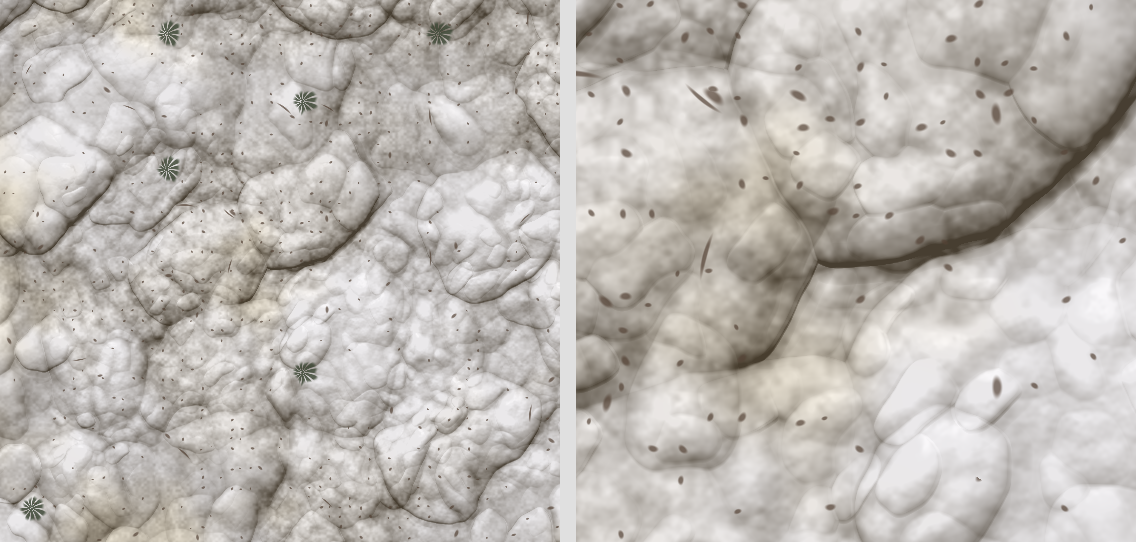
Left, the full canvas; right, a detail of the centre.
This texture is drawn by a WebGL 1 fragment shader. Its source:

```glsl
precision highp float;
uniform vec2 u_resolution;

#define LUMP_SCALE 4.2
#define WARP 0.075
#define RELIEF 0.062
#define LIGHT_GAIN 0.62
#define CAVITY_GAIN 32.0
#define STAIN 0.20
#define GRAIN 0.11
#define BASE_TONE 0.93
#define SNOW vec3(0.90, 0.893, 0.90)
#define GRIME vec3(0.36, 0.33, 0.29)

float hash(vec2 p) {
  return fract(sin(dot(p, vec2(127.1, 311.7))) * 43758.5453);
}

float noise(vec2 p) {
  vec2 i = floor(p), f = fract(p);
  f = f * f * (3.0 - 2.0 * f);
  return mix(mix(hash(i), hash(i + vec2(1, 0)), f.x),
             mix(hash(i + vec2(0, 1)), hash(i + 1.0), f.x), f.y);
}

float fbm(vec2 p) {
  float sum = 0.0, amp = 0.53;
  for (int i = 0; i < 4; i++) {
    sum += amp * noise(p);
    p = mat2(1.6, 1.2, -1.2, 1.6) * p + 7.3;
    amp *= 0.5;
  }
  return sum;
}

vec2 turn(vec2 p, float a) {
  float c = cos(a), s = sin(a);
  return vec2(c * p.x + s * p.y, c * p.y - s * p.x);
}

// Overlapping tilted domes, one per cell, some soft and some steep at the rim
float lumps(vec2 p, float seed) {
  float top = 0.0;
  for (int j = -1; j <= 1; j++) {
    for (int i = -1; i <= 1; i++) {
      vec2 cell = floor(p) + vec2(i, j);
      vec2 id = cell + seed * 17.0;
      float a = hash(id), b = hash(id + 3.7), c = hash(id + 8.1);
      vec2 q = turn(p - cell - 0.15 - 0.7 * vec2(a, b), 0.5 + 2.2 * c);
      q /= mix(0.42, 0.78, hash(id + 5.3)) * vec2(1.0, mix(0.55, 0.95, a));
      vec2 m = abs(q);
      float d = pow(m.x * m.x * m.x + m.y * m.y * m.y + 0.0001, 0.8);
      float dome = pow(max(1.0 - d, 0.0), mix(0.5, 1.5, c));
      top = max(top, dome * (mix(0.5, 1.0, b) + 0.22 * q.x * (a - 0.3)));
    }
  }
  return top;
}

float height(vec2 p) {
  vec2 w = p + WARP * (vec2(fbm(p * 7.0), fbm(p * 7.0 + 31.0)) - 0.5);
  float crumble = smoothstep(0.3, 0.7, noise(p * 6.0 + 4.0));
  float h = lumps(w * LUMP_SCALE, 1.0);
  h += 0.38 * lumps(w * LUMP_SCALE * 2.2 + 0.4, 2.0);
  h += mix(0.03, 0.13, crumble) * lumps(w * LUMP_SCALE * 5.7, 3.0);
  h += mix(0.05, 0.16, crumble) * fbm(p * 38.0);
  return RELIEF * h;
}

// Scattered dark flecks; stretch turns them into thin twigs
float flecks(vec2 p, float scale, float share, float size, float stretch) {
  p *= scale;
  vec2 cell = floor(p);
  float a = hash(cell + 41.0), b = hash(cell + 57.0);
  vec2 q = turn(fract(p) - 0.35 - 0.3 * vec2(a, b), 6.28 * b);
  q.y += 0.5 * q.x * q.x;
  float r = size * mix(0.5, 1.0, a);
  float d = length(q / vec2(stretch, 1.0));
  return step(hash(cell + 73.0), share) * (1.0 - smoothstep(0.5 * r, 1.3 * r, d));
}

// Rare fans of fir needles
float sprigs(vec2 p) {
  p *= 8.0;
  vec2 cell = floor(p), q = fract(p) - 0.5;
  float r = length(q), a = atan(q.y, q.x + 0.04);
  float needles = smoothstep(0.2, 0.7, abs(sin(a * 6.0 + 5.0 * r)));
  float reach = 0.10 + 0.07 * noise(vec2(a * 3.0, cell.x));
  return step(hash(cell + 91.0), 0.05) * needles * (1.0 - smoothstep(reach, reach + 0.06, r));
}

void main() {
  vec2 p = gl_FragCoord.xy / u_resolution.y;
  vec2 e = vec2(0.0025, 0.0), wide = vec2(0.013, 0.0);

  // Relief: sharp slope, broad slope and hollowness
  float h = height(p);
  vec2 slope = vec2(height(p + e.xy) - h, height(p + e.yx) - h) / e.x;
  float l = height(p - wide.xy), r = height(p + wide.xy);
  float d = height(p - wide.yx), u = height(p + wide.yx);
  vec2 broad = vec2(r - l, u - d) / (2.0 * wide.x);
  vec3 normal = normalize(vec3(-mix(slope, broad, 0.45), 1.0));
  vec3 light = normalize(vec3(-0.25, 0.62, 0.75));
  float cavity = clamp((0.25 * (l + r + d + u) - h) * CAVITY_GAIN, -0.1, 0.45);
  float depth = 1.0 - smoothstep(0.015, 0.065, h);

  // Tone: soft daylight, grime in the hollows, blotches and grain
  float blotch = smoothstep(0.42, 0.72, fbm(p * 5.0 + 13.0));
  float grit = smoothstep(0.4, 0.75, fbm(p * 45.0 + 5.0));
  float tone = BASE_TONE + LIGHT_GAIN * (dot(normal, light) - light.z);
  tone -= cavity + 0.2 * depth + STAIN * blotch * (0.4 + grit);
  tone -= GRAIN * (noise(p * 190.0) - 0.5) * (0.4 + blotch + depth);
  vec3 color = mix(GRIME, SNOW, clamp(tone, -0.15, 1.03));

  // Warm stains and wet glints
  float ochre = smoothstep(0.55, 0.8, fbm(p * 4.0 + 47.0));
  color *= mix(vec3(1.0), vec3(1.0, 0.975, 0.90), ochre + 0.3 * blotch);
  float glint = pow(max(normal.y * 0.6 + normal.z * 0.8, 0.0), 40.0);
  color += 0.06 * glint * smoothstep(0.58, 0.72, noise(p * vec2(30.0, 55.0)));

  // Debris
  float dirt = flecks(p, 55.0, 0.07 + 0.2 * blotch, 0.13, 1.6);
  dirt = max(dirt, flecks(p + 0.37, 17.0, 0.07, 0.06, 2.2));
  dirt = max(dirt, flecks(p + 0.71, 11.0, 0.07, 0.022, 9.0));
  color = mix(color, vec3(0.33, 0.26, 0.21), 0.7 * dirt);
  color = mix(color, vec3(0.25, 0.29, 0.22), 0.85 * sprigs(p));
  gl_FragColor = vec4(color, 1.0);
}
```
